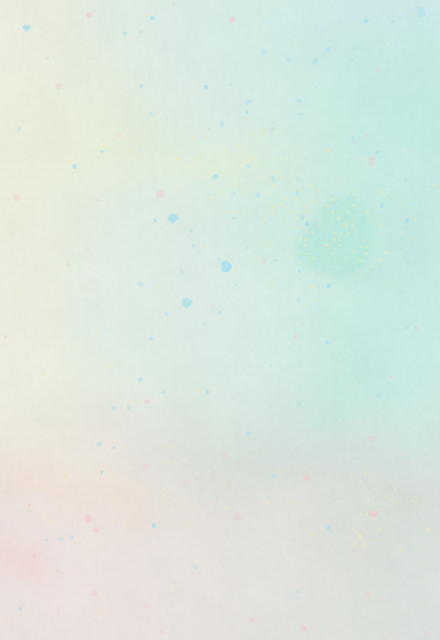
Give the GLSL for this background, as a WebGL 1 fragment shader.

```glsl
precision highp float;

uniform vec2 u_resolution;

const vec3 CREAM = vec3(0.922, 0.928, 0.868);
const vec3 MINT = vec3(0.785, 0.918, 0.893);
const vec3 BLUSH = vec3(0.922, 0.885, 0.870);
const vec3 STONE = vec3(0.858, 0.880, 0.860);
const vec3 MIST = vec3(0.870, 0.922, 0.900);
const vec3 TEAL = vec3(0.680, 0.905, 0.850);
const vec3 SKY = vec3(0.815, 0.905, 0.925);
const vec3 LEMON = vec3(0.900, 0.930, 0.800);
const vec3 PEACH = vec3(0.940, 0.860, 0.810);
const vec3 GOLD = vec3(0.950, 0.920, 0.700);
const vec3 BLUE = vec3(0.620, 0.860, 0.940);
const vec3 PINK = vec3(0.970, 0.760, 0.780);

float hash(vec2 p) {
  return fract(sin(dot(p, vec2(127.1, 311.7))) * 43758.5453);
}

float noise(vec2 p) {
  vec2 i = floor(p);
  vec2 f = fract(p);
  f = f * f * (3.0 - 2.0 * f);
  return mix(mix(hash(i), hash(i + vec2(1.0, 0.0)), f.x),
             mix(hash(i + vec2(0.0, 1.0)), hash(i + vec2(1.0)), f.x), f.y);
}

float fbm(vec2 p) {
  float sum = 0.0;
  float amplitude = 0.5;
  for (int i = 0; i < 5; i++) {
    sum += amplitude * noise(p);
    p = mat2(1.6, 1.2, -1.2, 1.6) * p + 7.3;
    amplitude *= 0.5;
  }
  return sum;
}

// Soft elliptical pool of pigment
float wash(vec2 p, vec2 center, vec2 radius) {
  vec2 d = (p - center) / radius;
  return exp(-dot(d, d));
}

// Pool with a drying edge
float pool(vec2 p, vec2 center, vec2 radius) {
  return 1.0 - smoothstep(0.75, 1.15, length((p - center) / radius));
}

// Scattered droplets, at most one per grid cell
float speckle(vec2 p, float scale, float density, float size, float seed) {
  vec2 q = p * scale;
  vec2 cell = floor(q);
  vec2 key = cell + seed;
  vec2 center = 0.3 + 0.4 * vec2(hash(key + 3.1), hash(key + 8.7));
  vec2 d = q - cell - center;
  d.x *= 0.8 + 0.6 * hash(key + 5.3);
  float radius = size * (0.4 + 0.6 * hash(key + 1.9));
  float wobble = (noise(q * 9.0 + seed) - 0.5) * radius * 0.7;
  float edge = scale / u_resolution.y;
  float shape = 1.0 - smoothstep(-edge, edge, length(d) + wobble - radius);
  return shape * step(hash(key), density) * (0.35 + 0.65 * hash(key + 6.4));
}

void main() {
  vec2 uv = gl_FragCoord.xy / u_resolution;
  vec2 p = gl_FragCoord.xy / u_resolution.y;
  vec2 warp = vec2(fbm(p * 6.0), fbm(p * 6.0 + 19.0)) - 0.48;
  vec2 w = uv + warp * 0.16;

  // Broad cream-to-mint sky over a blush-to-stone ground
  vec3 upper = mix(CREAM, MINT, smoothstep(-0.05, 1.0, w.x));
  vec3 lower = mix(BLUSH, STONE, smoothstep(0.15, 0.95, w.x));
  vec3 color = mix(lower, upper, smoothstep(0.20, 0.46, w.y));

  // Upper washes
  color = mix(color, SKY, 0.75 * wash(w, vec2(1.0, 1.02), vec2(0.35, 0.11)));
  color = mix(color, SKY, 0.30 * wash(w, vec2(0.45, 0.90), vec2(0.25, 0.14)));
  color = mix(color, LEMON, 0.40 * wash(w, vec2(0.20, 0.77), vec2(0.22, 0.12)));
  color = mix(color, LEMON, 0.35 * wash(w, vec2(0.50, 0.74), vec2(0.18, 0.04)));
  color = mix(color, MIST, 0.65 * wash(w, vec2(0.43, 0.55), vec2(0.27, 0.15)));
  color = mix(color, TEAL, 0.28 * wash(w, vec2(0.92, 0.82), vec2(0.20, 0.10)));
  color = mix(color, TEAL, 0.30 * wash(w, vec2(0.78, 0.62), vec2(0.20, 0.10)));
  color = mix(color, TEAL, 0.45 * pool(w, vec2(0.74, 0.62), vec2(0.085, 0.06)));
  color = mix(color, TEAL, 0.33 * wash(w, vec2(0.81, 0.41), vec2(0.13, 0.06)));

  // Lower washes
  vec3 shade = STONE - vec3(0.03, 0.025, 0.03);
  color = mix(color, shade, 0.50 * wash(w, vec2(0.65, 0.31), vec2(0.28, 0.08)));
  color = mix(color, shade, 0.55 * wash(w, vec2(0.86, 0.20), vec2(0.13, 0.09)));
  color = mix(color, PEACH, 0.40 * wash(w, vec2(0.03, 0.26), vec2(0.17, 0.07)));
  color = mix(color, PEACH, 0.30 * wash(w, vec2(0.25, 0.23), vec2(0.20, 0.04)));
  color = mix(color, PINK, 0.25 * wash(w, vec2(0.02, 0.10), vec2(0.07, 0.03)));

  // Paper mottling
  color += 0.025 * (fbm(p * 14.0) - 0.48) + 0.012 * (noise(p * 230.0) - 0.5);

  // Gold dust gathered around the pools
  float dust = 0.45 * wash(uv, vec2(0.72, 0.64), vec2(0.15, 0.07))
             + 0.28 * wash(uv, vec2(0.52, 0.74), vec2(0.16, 0.05))
             + 0.30 * wash(uv, vec2(0.28, 0.23), vec2(0.18, 0.04))
             + 0.25 * wash(uv, vec2(0.86, 0.20), vec2(0.10, 0.06));
  color = mix(color, GOLD, 0.80 * speckle(p, 95.0, dust, 0.24, 11.0));
  color = mix(color, GOLD, 0.55 * speckle(p, 150.0, dust, 0.26, 37.0));

  // Blue and pink droplets
  float blueArea = smoothstep(0.35, 0.65, uv.y) * smoothstep(0.05, 0.40, uv.x);
  float pinkArea = max(1.0 - smoothstep(0.05, 0.40, uv.y),
                       0.7 * wash(uv, vec2(0.95, 0.48), vec2(0.25, 0.15)));
  color = mix(color, BLUE, 0.80 * speckle(p, 16.0, 0.10 * blueArea, 0.14, 53.0));
  color = mix(color, BLUE, 0.65 * speckle(p, 48.0, 0.07 * blueArea + 0.006, 0.20, 71.0));
  color = mix(color, PINK, 0.65 * speckle(p, 18.0, 0.10 * pinkArea, 0.13, 83.0));
  color = mix(color, PINK, 0.50 * speckle(p, 50.0, 0.07 * pinkArea + 0.006, 0.20, 97.0));

  gl_FragColor = vec4(clamp(color, 0.0, 1.0), 1.0);
}
```
